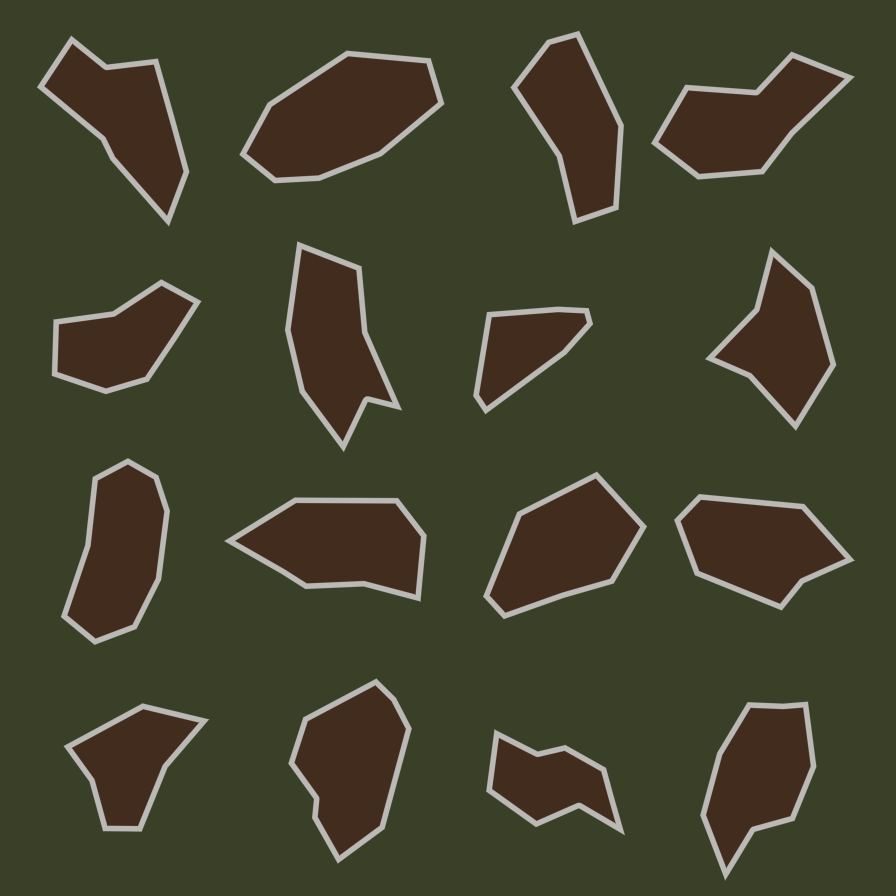
A WebGL 2 fragment shader for this pattern:

```glsl
#version 300 es
precision highp float;
// Scattered angular shards: brown polygons with pale outlines on dark green.
// Each shard is a hashed ring of spikes and notches, stretched and rotated,
// drawn with a signed polygon distance; shards sit on a loose 4 by 4 grid.

uniform vec2 u_resolution;
out vec4 fragColor;

const float TAU = 6.2831853;
const int GRID = 4;
const int MAX_CORNERS = 9;
const float OUTLINE_WIDTH = 0.0062;

const vec3 GREEN = vec3(0.222, 0.252, 0.153);
const vec3 BROWN = vec3(0.260, 0.172, 0.113);
const vec3 PALE = vec3(0.735, 0.727, 0.715);

// Integer hash of a shard number and a property number, in 0..1.
float hash(int shard, int property) {
    uint h = uint(shard) * 747796405u + uint(property) * 2891336453u + 977u;
    h = ((h >> ((h >> 28u) + 4u)) ^ h) * 277803737u;
    h = ((h >> 15u) ^ h) * 2246822519u;
    h ^= h >> 13u;
    return float(h >> 8u) / 16777216.0;
}

mat2 rotation(float angle) {
    float c = cos(angle), s = sin(angle);
    return mat2(c, s, -s, c);
}

// Corner of a shard: mostly long spikes, with some deep notches.
vec2 shardCorner(int shard, int index, int count, vec2 radii) {
    float turn = (float(index) + 0.75 * hash(shard, 20 + index)) / float(count);
    float pick = hash(shard, 40 + index);
    float vary = hash(shard, 60 + index);
    float reach = pick < 0.33 ? mix(0.32, 0.5, vary) : mix(0.76, 1.0, vary);
    return radii * reach * vec2(cos(TAU * turn), sin(TAU * turn));
}

// Signed distance to the shard polygon, negative inside.
float shardDistance(vec2 p, int shard, int count, vec2 radii) {
    float nearest = 1e6;
    float side = 1.0;
    vec2 a = shardCorner(shard, count - 1, count, radii);
    for (int i = 0; i < MAX_CORNERS; i++) {
        if (i >= count) break;
        vec2 b = shardCorner(shard, i, count, radii);
        vec2 edge = a - b;
        vec2 w = p - b;
        vec2 offset = w - edge * clamp(dot(w, edge) / dot(edge, edge), 0.0, 1.0);
        nearest = min(nearest, dot(offset, offset));
        bvec3 crossing = bvec3(p.y >= b.y, p.y < a.y, edge.x * w.y > edge.y * w.x);
        if (all(crossing) || all(not(crossing))) side = -side;
        a = b;
    }
    return side * sqrt(nearest);
}

// Distance to the nearest shard of the whole field.
float fieldDistance(vec2 p) {
    float field = 1.0;
    for (int y = 0; y < GRID; y++) {
        for (int x = 0; x < GRID; x++) {
            int shard = y * GRID + x;
            vec2 jitter = vec2(hash(shard, 1), hash(shard, 2)) - 0.5;
            vec2 center = mix(vec2(0.14), vec2(0.86), vec2(x, y) / float(GRID - 1));
            vec2 local = p - center - 0.03 * jitter;
            vec2 radii = vec2(mix(0.118, 0.142, hash(shard, 3)),
                              mix(0.066, 0.084, hash(shard, 4)));
            if (length(local) > radii.x + 0.02) continue;

            // Neighbours alternate between lying and standing, then tilt.
            float angle = 0.25 * TAU * float((x + y) % 2) + 1.2 * (hash(shard, 5) - 0.5);
            int count = 7 + int(3.0 * hash(shard, 6));
            field = min(field, shardDistance(local * rotation(angle), shard, count, radii));
        }
    }
    return field;
}

void main() {
    float extent = min(u_resolution.x, u_resolution.y);
    vec2 p = (gl_FragCoord.xy - 0.5 * u_resolution) / extent + 0.5;
    float soft = 0.75 / extent;

    // The outline lies inside the polygon, so that its tips stay sharp.
    float d = fieldDistance(p);
    float shape = 1.0 - smoothstep(-soft, soft, d);
    float core = 1.0 - smoothstep(-soft, soft, d + OUTLINE_WIDTH);
    vec3 color = mix(GREEN, PALE, shape);
    color = mix(color, BROWN, core);
    fragColor = vec4(color, 1.0);
}
```
